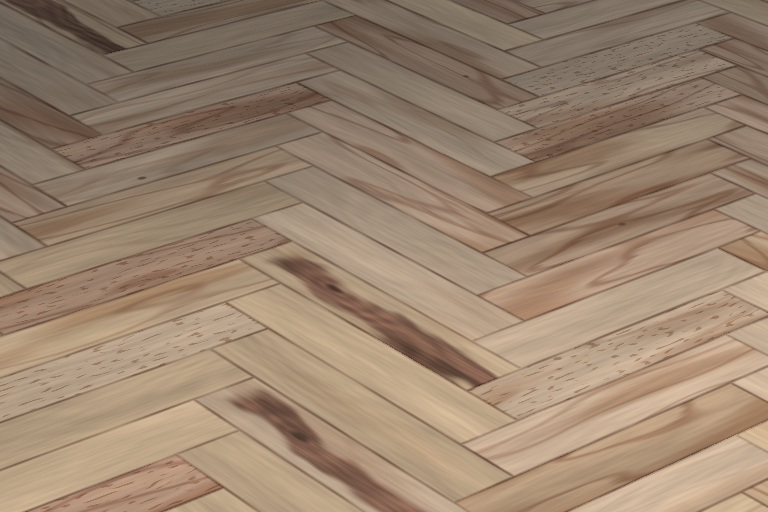
A Shadertoy shader for this texture:

```glsl
// Herringbone parquet of worn beech planks, seen in perspective under soft light.

const float PLANK_LENGTH = 5.0; // in plank widths

float hash(vec2 p) {
    vec3 q = fract(p.xyx * vec3(0.1031, 0.1030, 0.0973));
    q += dot(q, q.yzx + 33.33);
    return fract((q.x + q.y) * q.z);
}

vec2 gradientAt(vec2 cell) {
    float angle = 6.2832 * hash(cell);
    return vec2(cos(angle), sin(angle));
}

float gradientNoise(vec2 p) {
    vec2 i = floor(p), f = fract(p);
    vec2 s = f * f * f * (f * (f * 6.0 - 15.0) + 10.0);
    vec2 e = vec2(1, 0);
    float low = mix(dot(gradientAt(i), f), dot(gradientAt(i + e), f - e), s.x);
    float high = mix(dot(gradientAt(i + e.yx), f - e.yx), dot(gradientAt(i + 1.0), f - 1.0), s.x);
    return mix(low, high, s.y);
}

// Screen to floor: x runs down-left and y down-right, in plank widths.
vec2 floorPosition(vec2 screen) {
    mat3 floorToScreen = mat3(-0.1172, 0.0264, -0.0180,
                               0.0730, 0.0379, -0.0193,
                               0.4758, 0.5148, 1.0193);
    vec3 q = inverse(floorToScreen) * vec3(screen, 1);
    return q.xy / q.z;
}

// Returns position along and across the plank, then its row and zigzag column.
vec4 herringbone(vec2 p, out bool falling) {
    vec2 cell = floor(p), f = p - cell;
    float diagonal = cell.x - cell.y;
    float column = floor(diagonal / (2.0 * PLANK_LENGTH));
    float m = diagonal - column * 2.0 * PLANK_LENGTH;
    falling = m >= PLANK_LENGTH;
    return falling ? vec4(2.0 * PLANK_LENGTH - 1.0 - m + f.y, f.x, cell.x, column)
                   : vec4(m + f.x, f.y, cell.y, column);
}

vec3 plankColor(vec2 p, vec2 id, bool falling) {
    float tone = hash(id + 3.7), kind = hash(id + 41.3);
    vec2 q = p + 60.0 * vec2(hash(id + 7.1), hash(id + 19.9));

    // Base timber: pale, rosy or straw
    vec3 wood = mix(vec3(0.76, 0.67, 0.575), vec3(0.70, 0.57, 0.48), smoothstep(0.4, 1.0, tone));
    wood = mix(wood, vec3(0.74, 0.64, 0.51), 0.6 * smoothstep(0.5, 0.8, kind));
    wood *= 0.95 + 0.1 * hash(id + 77.0);

    // Tan bands, long streaks, faint growth arches and fibres
    float streak = gradientNoise(q * vec2(0.25, 2.4));
    float arch = p.y + 1.3 * gradientNoise(q * vec2(0.35, 0.9));
    float rings = sin(19.0 * arch + 2.0 * gradientNoise(q * vec2(0.8, 4.0)));
    float fibre = gradientNoise(q * vec2(0.9, 14.0)) + 0.5 * gradientNoise(q * vec2(3.0, 36.0));
    float tan1 = smoothstep(0.0, 0.35, gradientNoise(q * vec2(0.22, 1.5) + 31.0));
    wood = mix(wood, wood * vec3(0.87, 0.80, 0.75), tan1 * smoothstep(0.1, 0.6, tone));
    wood *= 1.0 + 0.13 * streak + 0.014 * rings + 0.075 * fibre;

    // Reddish-brown veins
    float vein = gradientNoise(q * vec2(0.3, 2.0) + 11.0) + 0.04 * fibre;
    float veinMask = smoothstep(0.1, 0.0, abs(vein - 0.14)) * smoothstep(0.2, 0.7, tone);
    wood = mix(wood, wood * vec3(0.76, 0.65, 0.60), 0.6 * veinMask);

    // Short pores on some rising planks
    float pores = smoothstep(0.2, 0.42, gradientNoise(q * vec2(4.5, 17.0)));
    float flecked = falling ? 0.0 : step(kind, 0.34);
    wood = mix(wood, wood * vec3(0.84, 0.77, 0.71), pores * flecked);

    // Dark heartwood with a ringed knot on a few falling planks
    float slot = id.x + 6.0 * id.y + 6.0;
    float heartwood = falling && abs(abs(slot - 0.5) - 1.5) < 0.1 ? 1.0 : 0.0;
    float wander = 0.4 * gradientNoise(q * vec2(0.7, 1.2)) + 0.12 * gradientNoise(q * vec2(2.0, 5.0));
    float center = mix(0.45, 0.65, smoothstep(0.0, 4.0, p.x));
    float band = smoothstep(0.38, 0.2, abs(p.y - center + wander));
    band *= smoothstep(0.1, 0.6, p.x + wander);
    float knot = length((p - vec2(1.6, 0.5)) * vec2(0.6, 1.4));
    float swirl = sin(22.0 * mix(knot, arch, smoothstep(0.3, 1.1, knot)) + 5.0 * wander);
    vec3 heart = vec3(0.47, 0.335, 0.275) * (1.0 + 0.08 * swirl + 0.5 * streak + 0.25 * fibre);
    heart *= mix(0.55, 1.0, smoothstep(0.04, 0.16, knot));
    wood = mix(wood, heart, 0.9 * band * heartwood);

    // Small stray knots
    vec2 spot = vec2(0.5 + 4.0 * hash(id + 5.3), 0.2 + 0.6 * hash(id + 9.4));
    float spotDistance = length((p - spot) * vec2(0.7, 1.0)) + 0.05 * wander;
    float spotMask = smoothstep(0.07, 0.02, spotDistance) * step(0.9, hash(id + 23.0));
    return mix(wood, vec3(0.36, 0.25, 0.21), 0.7 * spotMask);
}

void mainImage(out vec4 fragColor, in vec2 fragCoord) {
    vec2 screen = fragCoord / iResolution.y;
    screen.y = 1.0 - screen.y;
    vec2 position = floorPosition(screen);
    vec2 footprint = fwidth(position);
    bool falling;
    vec4 plank = herringbone(position, falling);
    vec2 id = plank.zw + (falling ? vec2(0) : vec2(131, 57));
    vec3 color = plankColor(plank.xy, id, falling);

    // Thin joints with uneven darkness
    vec2 edge = min(plank.xy, vec2(PLANK_LENGTH, 1) - plank.xy);
    float blur = max(footprint.x, footprint.y);
    float joint = 1.0 - smoothstep(0.0, 0.018 + blur, min(edge.x, edge.y));
    color *= 1.0 - joint * (0.3 + 0.3 * gradientNoise(position * 1.3)) * vec3(0.85, 1.0, 1.05);

    // Dim, greyer light toward the far end and the left
    float light = mix(0.64, 1.01, smoothstep(-0.05, 0.8, screen.y)) + 0.08 * (screen.x - 0.75);
    float grey = dot(color, vec3(0.3, 0.59, 0.11));
    color = mix(color, vec3(grey), 0.2 * (1.0 - smoothstep(0.0, 0.7, screen.y)));
    fragColor = vec4(color * light, 1);
}
```
